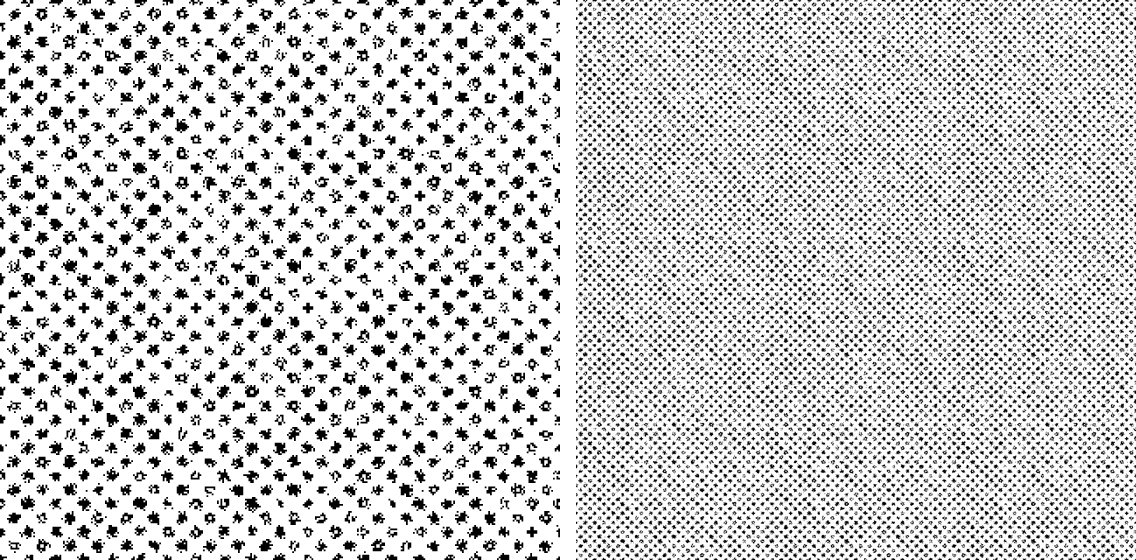
Left, the tile; right, the same tile 3 across and 3 down.
Write a three.js fragment shader that draws this pattern.

```glsl
// Small ragged black marks on white, set on a staggered lattice of 20 columns by 40 rows.
// Each mark is a cluster of square grains whose density falls off from its centre;
// hashes wrapped to the lattice vary hollow cores, crosses, sizes and loose specks.
varying vec2 vUv;

const float STEPS = 40.0;       // lattice steps along each side
const float GRAINS = 8.0;       // square grains per lattice step
const float FAMILY = 8.0;       // steps after which related marks recur
const vec3 PAPER = vec3(1.0);
const vec3 INK = vec3(0.0);

float hash(vec2 p, float seed) {
  vec3 q = fract(vec3(p.xyx + seed * 7.31) * vec3(0.1031, 0.1030, 0.0973));
  q += dot(q, q.yzx + 33.33);
  return fract((q.x + q.y) * q.z);
}

// Nearest lattice point whose two indices have an even sum
vec2 nearestSite(vec2 p) {
  float a = floor((p.x + p.y) * 0.5 + 0.5);
  float b = floor((p.x - p.y) * 0.5 + 0.5);
  return vec2(a + b, a - b);
}

// Upright cross, six grains long and two thick
float crossMark(vec2 offset) {
  vec2 a = abs(offset);
  return step(max(a.x, a.y), 3.0) * step(min(a.x, a.y), 1.0);
}

// Random cluster around a site, partly shared within its family
float clusterMark(vec2 offset, vec2 site, vec2 family) {
  float radius = length(offset);
  float size = (hash(family, 3.0) + hash(site, 5.0) - 1.0) * 0.8;
  float density = 1.0 - smoothstep(0.8, 4.6, radius - size);
  float hollow = step(hash(site, 11.0), 0.3);
  if (radius < 1.0) return 1.0 - hollow;

  vec2 grain = offset + 16.0;
  float shared = hash(family * 37.0 + grain, 17.0);
  float own = hash(site * 37.0 + grain, 23.0);
  float useOwn = step(0.55, hash(site * 41.0 + grain, 29.0));
  return step(mix(shared, own, useOwn), density);
}

// Ink in one grain, given by its whole-number index
float grainInk(vec2 index) {
  vec2 centre = index + 0.5;
  vec2 nearest = nearestSite(centre / GRAINS);
  vec2 offset = centre - nearest * GRAINS;
  vec2 site = mod(nearest, STEPS);
  vec2 family = mod(site, FAMILY);
  bool isCross = distance(family, vec2(6.0, 2.0)) < 0.5 && hash(site, 2.0) < 0.45;
  return isCross ? crossMark(offset) : clusterMark(offset, site, family);
}

// Blend neighbouring grains across a narrow edge
float smoothInk(vec2 p, vec2 edge) {
  vec2 q = p - 0.5;
  vec2 index = floor(q);
  vec2 t = clamp((fract(q) - 0.5) / edge + 0.5, 0.0, 1.0);
  float low = mix(grainInk(index), grainInk(index + vec2(1.0, 0.0)), t.x);
  float high = mix(grainInk(index + vec2(0.0, 1.0)), grainInk(index + 1.0), t.x);
  return mix(low, high, t.y);
}

void main() {
  vec2 p = vUv * STEPS * GRAINS;
  vec2 edge = clamp(fwidth(p), 0.001, 1.0);
  gl_FragColor = vec4(mix(PAPER, INK, smoothInk(p, edge)), 1.0);
}
```
